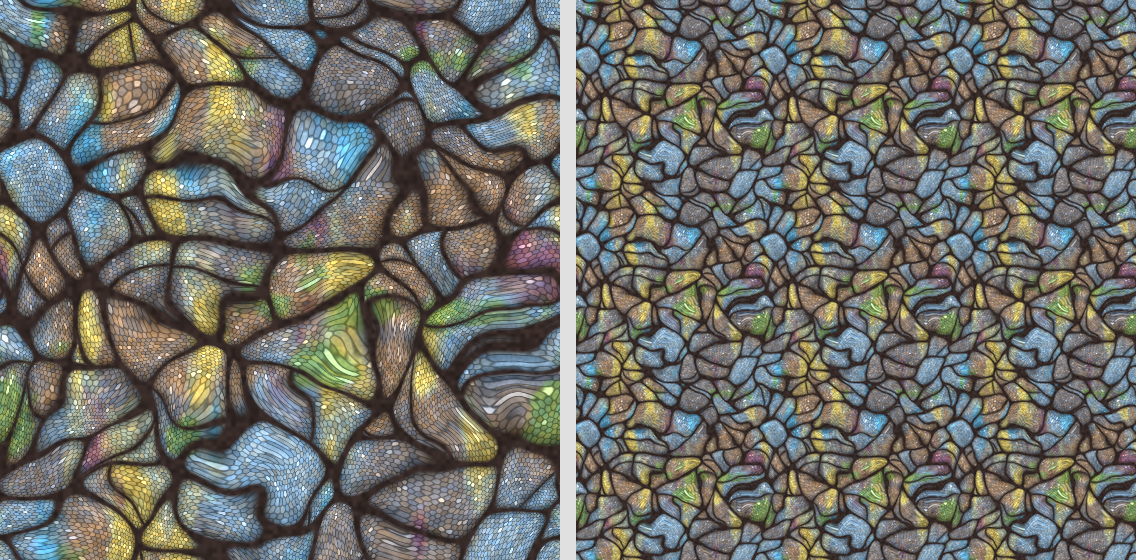
Left, the tile; right, the same tile 3 across and 3 down.
Reproduce this texture procedurally as a WebGL 2 fragment shader.

```glsl
#version 300 es
precision highp float;
// Iridescent reptile hide: rounded plates with dark seams, covered in tiny scales.
#define PLATES vec2(8.0, 9.0)
#define JITTER 0.95
#define SIZE_SPREAD 0.42
#define ROUNDING 15.0
#define WARP 0.5
#define SEAM_WIDTH 0.026
#define FINE_SCALES 14.0
#define CREASED_SHARE 0.42
#define IRIDESCENCE 0.75
#define GLINT_SHARE 0.05
#define BRIGHTNESS 1.08

uniform vec2 u_resolution;
out vec4 fragColor;

// Integer hash, three values in 0..1
vec3 hash(vec2 p, float salt) {
  uvec3 v = uvec3(ivec3(vec3(p, salt))) * 1664525u + 1013904223u;
  for (int i = 0; i < 2; i++) {
    v.x += v.y * v.z;
    v.y += v.z * v.x;
    v.z += v.x * v.y;
    v ^= v >> 16u;
  }
  return vec3(v >> 8u) / 16777216.0;
}

// Value noise that wraps after 'period' cells across the canvas
float noise(vec2 uv, vec2 period, float salt) {
  vec2 p = uv * period, c = floor(p), f = p - c;
  f = f * f * (3.0 - 2.0 * f);
  float a = hash(mod(c, period), salt).x;
  float b = hash(mod(c + vec2(1, 0), period), salt).x;
  float d = hash(mod(c + vec2(0, 1), period), salt).x;
  float e = hash(mod(c + 1.0, period), salt).x;
  return mix(mix(a, b, f.x), mix(d, e, f.x), f.y);
}

float fbm(vec2 uv, vec2 period, float salt) {
  return 0.6 * noise(uv, period, salt) + 0.28 * noise(uv, period * 2.0, salt + 1.0)
       + 0.12 * noise(uv, period * 5.0, salt + 2.0);
}

// Site position (xy) and weight (z) of a plate
vec3 plateSite(vec2 cell) {
  vec3 r = hash(mod(cell, PLATES), 1.0);
  return vec3(cell + 0.5 + JITTER * (r.xy - 0.5), SIZE_SPREAD * r.z);
}

// Weighted cells with rounded corners; returns distance to the seam
float plateBorder(vec2 g, out vec2 id, out vec2 local) {
  vec2 base = floor(g), nearest = base;
  float best = 1e3;
  for (int k = 0; k < 25; k++) {
    vec2 cell = base + vec2(k % 5 - 2, k / 5 - 2);
    vec3 s = plateSite(cell);
    float d = dot(g - s.xy, g - s.xy) - s.z;
    if (d < best) { best = d; nearest = cell; }
  }
  vec2 center = plateSite(nearest).xy;
  float sum = 0.0;
  for (int k = 0; k < 25; k++) {
    vec2 cell = base + vec2(k % 5 - 2, k / 5 - 2);
    if (cell == nearest) continue;
    vec3 s = plateSite(cell);
    float d = dot(g - s.xy, g - s.xy) - s.z;
    sum += exp(-ROUNDING * (d - best) / (2.0 * max(distance(s.xy, center), 0.1)));
  }
  id = mod(nearest, PLATES);
  local = g - center;
  return -log(max(sum, 1e-6)) / ROUNDING;
}

// Staggered small scales: x = gap to the neighbour, yzw = random values
vec4 fineScale(vec2 p, float salt) {
  vec2 base = floor(p), id = base;
  float f1 = 9.0, f2 = 9.0;
  for (int k = 0; k < 9; k++) {
    vec2 cell = base + vec2(k % 3 - 1, k / 3 - 1);
    vec2 s = cell + vec2(0.25 + 0.5 * mod(cell.y, 2.0), 0.5) + 0.35 * (hash(cell, salt).xy - 0.5);
    float d = distance(p, s);
    if (d < f1) { f2 = f1; f1 = d; id = cell; }
    else f2 = min(f2, d);
  }
  return vec4(f2 - f1, hash(id, salt + 1.0));
}

void main() {
  vec2 uv = gl_FragCoord.xy / u_resolution;
  float px = PLATES.x / u_resolution.x;

  // Plates, bent by wrapping noise
  vec2 bend = vec2(noise(uv, vec2(6), 10.0), noise(uv, vec2(6), 11.0)) - 0.5;
  bend += 0.35 * (vec2(noise(uv, vec2(15), 12.0), noise(uv, vec2(15), 13.0)) - 0.5);
  vec2 id, local;
  float border = plateBorder(uv * PLATES + 2.0 * WARP * bend, id, local);
  vec3 r = hash(id, 20.0), r2 = hash(id, 21.0);

  // Curved crease that splits some plates
  float turn = 6.283 * r.y;
  float crease = dot(local, vec2(cos(turn), sin(turn))) + 0.4 * dot(local, local) - 0.3 * r.z;
  float side = 0.0;
  if (r.x < CREASED_SHARE) {
    border = min(border, abs(crease) + 0.008);
    side = step(0.0, crease) - 0.5;
  }

  // Base colours: slate, blue, tan, olive, yellow
  float hue = fbm(uv, vec2(4), 30.0) + 0.3 * (r2.x - 0.5) + 0.16 * side;
  float warm = fbm(uv, vec2(5), 34.0) + 0.3 * (r2.y - 0.5) - 0.16 * side;
  float streak = fbm(uv + 0.03 * bend, vec2(13, 5), 38.0) + 0.12 * (r2.z - 0.5);
  vec3 col = mix(vec3(0.45, 0.44, 0.45), vec3(0.46, 0.56, 0.64), smoothstep(0.42, 0.62, hue));
  col = mix(col, vec3(0.55, 0.45, 0.36), 0.85 * smoothstep(0.52, 0.7, warm));
  col = mix(col, vec3(0.57, 0.60, 0.52), 0.85 * smoothstep(0.52, 0.66, streak));
  col = mix(col, vec3(0.76, 0.67, 0.32), IRIDESCENCE * smoothstep(0.62, 0.76, streak + 0.25 * (warm - 0.5)));

  // Iridescent accents in upright bands
  float band = fbm(uv, vec2(12, 4), 42.0);
  col = mix(col, vec3(0.30, 0.61, 0.77), IRIDESCENCE * smoothstep(0.62, 0.76, band) * smoothstep(0.4, 0.6, hue));
  col = mix(col, vec3(0.47, 0.29, 0.39), IRIDESCENCE * smoothstep(0.36, 0.24, band) * smoothstep(0.6, 0.4, hue));
  col = mix(col, vec3(0.42, 0.56, 0.30), IRIDESCENCE * smoothstep(0.66, 0.78, fbm(uv, vec2(9), 46.0)));

  // Fine scales turned with each plate, with tone, tint and glints
  float a = 1.2 * (r2.z - 0.5);
  vec4 scale = fineScale(mat2(cos(a), sin(a), -sin(a), cos(a)) * local * FINE_SCALES, 50.0 + id.x + 16.0 * id.y);
  col *= mix(0.7, 1.08, smoothstep(0.0, 0.4, scale.x)) * (0.86 + 0.28 * scale.y);
  col += 0.09 * (scale.z - 0.5) * vec3(1.0, 0.1, -1.0);
  col += 0.24 * step(1.0 - GLINT_SHARE, scale.w) * smoothstep(0.1, 0.5, scale.x);
  col *= 0.82 + 0.24 * noise(uv, vec2(44), 60.0) + 0.14 * noise(uv, vec2(230), 61.0);

  // Rounded relief, light from above, then the dark seams
  col *= mix(0.64, 1.06, smoothstep(0.0, 0.2, border)) * (1.0 + 0.16 * clamp(local.y - 0.3 * local.x, -0.8, 0.8));
  float width = SEAM_WIDTH * (0.5 + noise(uv, vec2(20), 62.0));
  vec3 seam = vec3(0.20, 0.155, 0.145) * (0.75 + 0.5 * noise(uv, vec2(120), 63.0));
  col = mix(seam, col * BRIGHTNESS, smoothstep(width - px, width + 0.025 + px, border));
  fragColor = vec4(clamp(col, 0.0, 1.0), 1.0);
}
```
